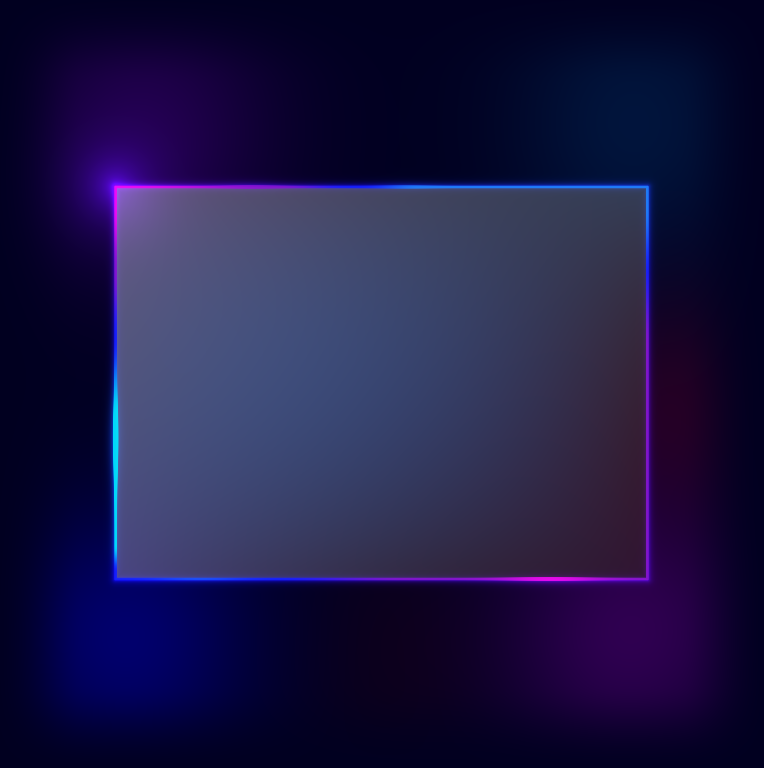
A WebGL 2 fragment shader for this background:

```glsl
#version 300 es
precision highp float;

#define PANEL_MIN vec2(0.1514, 0.2461)
#define PANEL_MAX vec2(0.8473, 0.7565)
#define RIM_WIDTH 0.0017
#define HALO_SIZE 0.0032
#define HALO_GAIN 0.55
#define FLARE_SIZE 0.034
#define NIGHT vec3(0.002, 0.0, 0.125)
#define MAGENTA vec3(0.95, 0.04, 0.95)
#define VIOLET vec3(0.52, 0.08, 0.82)
#define BLUE vec3(0.08, 0.12, 1.0)
#define AZURE vec3(0.12, 0.50, 1.0)
#define CYAN vec3(0.0, 0.90, 1.0)

uniform vec2 u_resolution;
out vec4 outColor;

float blob(vec2 p, vec2 center, vec2 radius) {
    vec2 q = (p - center) / radius;
    return exp(-dot(q, q));
}

// Smooth curve through three colours at t = 0, 0.5 and 1
vec3 curve(vec3 a, vec3 b, vec3 c, float t) {
    return a * (1.0 - t) * (1.0 - 2.0 * t) + b * 4.0 * t * (1.0 - t) + c * t * (2.0 * t - 1.0);
}

float boxDistance(vec2 p, vec2 halfSize) {
    vec2 q = abs(p) - halfSize;
    return length(max(q, 0.0)) + min(max(q.x, q.y), 0.0);
}

// Dark backdrop with soft coloured lights
vec3 backdrop(vec2 uv) {
    vec3 lights = vec3(0.125, 0.0, 0.17) * blob(uv, vec2(0.19, 0.83), vec2(0.17, 0.18));
    lights += vec3(0.0, 0.08, 0.11) * blob(uv, vec2(0.83, 0.84), vec2(0.16, 0.18));
    lights += vec3(0.0, 0.0, 0.30) * blob(uv, vec2(0.165, 0.17), vec2(0.16, 0.17));
    lights += vec3(0.18, 0.0, 0.19) * blob(uv, vec2(0.825, 0.175), vec2(0.17, 0.17));
    lights += vec3(0.13, 0.0, 0.01) * blob(uv, vec2(0.88, 0.47), vec2(0.10, 0.15));
    lights += vec3(0.04, 0.0, -0.02) * blob(uv, vec2(0.52, 0.15), vec2(0.12, 0.18));
    vec2 margin = min(uv, 1.0 - uv);
    vec2 fade = smoothstep(-0.02, 0.11, margin);
    return NIGHT + lights * fade.x * fade.y;
}

// Frosted glass: curves across three rows, then between the rows
vec3 glass(vec2 t) {
    vec3 low = curve(vec3(0.29, 0.27, 0.51), vec3(0.20, 0.17, 0.27), vec3(0.19, 0.08, 0.20), t.x);
    vec3 middle = curve(vec3(0.32, 0.33, 0.49), vec3(0.22, 0.27, 0.44), vec3(0.21, 0.13, 0.20), t.x);
    vec3 high = curve(vec3(0.40, 0.34, 0.51), vec3(0.27, 0.27, 0.37), vec3(0.20, 0.24, 0.34), t.x);
    vec3 sheen = vec3(0.06, 0.02, 0.10) * blob(t, vec2(0.0, 1.0), vec2(0.10, 0.14));
    return curve(low, middle, high, t.y) + sheen;
}

// Neon colour of a horizontal side
vec3 horizontalRim(float x, bool isTop) {
    if (isTop) {
        vec3 c = mix(MAGENTA, VIOLET, smoothstep(0.15, 0.37, x));
        c = mix(c, BLUE, smoothstep(0.36, 0.46, x));
        return mix(c, AZURE, smoothstep(0.47, 0.55, x));
    }
    vec3 c = mix(BLUE, VIOLET, smoothstep(0.36, 0.54, x));
    c = mix(c, AZURE, 0.5 * blob(vec2(x, 0.0), vec2(0.26, 0.0), vec2(0.06)));
    return mix(c, MAGENTA, blob(vec2(x, 0.0), vec2(0.72, 0.0), vec2(0.07)));
}

// Neon colour of a vertical side
vec3 verticalRim(float y, bool isRight) {
    if (isRight) {
        vec3 c = mix(VIOLET, BLUE, smoothstep(0.55, 0.66, y));
        return mix(c, AZURE, smoothstep(0.64, 0.73, y));
    }
    vec3 c = mix(BLUE, CYAN, smoothstep(0.255, 0.29, y));
    c = mix(c, BLUE, smoothstep(0.46, 0.56, y));
    c = mix(c, VIOLET, smoothstep(0.56, 0.65, y));
    return mix(c, MAGENTA, smoothstep(0.65, 0.73, y));
}

// Places where the neon swells
float swelling(vec2 uv) {
    float s = 1.2 * blob(uv, vec2(PANEL_MIN.x, 0.43), vec2(0.02, 0.06));
    s += 0.45 * blob(uv, vec2(0.72, PANEL_MIN.y), vec2(0.06, 0.02));
    s += 0.35 * blob(uv, vec2(0.33, PANEL_MAX.y), vec2(0.04, 0.02));
    return s + 0.25 * blob(uv, vec2(0.53, PANEL_MAX.y), vec2(0.04, 0.02));
}

void main() {
    vec2 uv = gl_FragCoord.xy / u_resolution;
    float pixel = 1.0 / min(u_resolution.x, u_resolution.y);
    vec2 halfSize = 0.5 * (PANEL_MAX - PANEL_MIN);
    vec2 p = uv - 0.5 * (PANEL_MIN + PANEL_MAX);
    float d = boxDistance(p, halfSize);

    vec2 inPanel = (uv - PANEL_MIN) / (PANEL_MAX - PANEL_MIN);
    float cover = smoothstep(0.5 * pixel, -0.5 * pixel, d);
    vec3 color = mix(backdrop(uv), glass(inPanel), cover);

    // Corner flare, dimmer through the glass
    float flareDistance = length(uv - vec2(PANEL_MIN.x, PANEL_MAX.y));
    float flare = exp(-flareDistance / FLARE_SIZE);
    color += vec3(0.24, 0.03, 0.62) * flare * mix(1.0, 0.35, cover);

    // Neon rim and its halo
    vec2 sides = abs(p) - halfSize;
    vec3 neon = sides.x > sides.y ? verticalRim(uv.y, p.x > 0.0) : horizontalRim(uv.x, p.y > 0.0);
    float swell = swelling(uv);
    float width = RIM_WIDTH * (1.0 + swell);
    float halo = HALO_GAIN * exp(-max(abs(d) - width, 0.0) / (HALO_SIZE * (1.0 + 0.5 * swell)));
    color += mix(neon, vec3(0.1, 0.0, 1.0), 0.6) * halo * mix(1.0, 0.3, cover);
    float line = 1.0 - smoothstep(width - 0.5 * pixel, width + 0.5 * pixel, abs(d));
    color = mix(color, neon, line * 0.92);

    outColor = vec4(clamp(color, 0.0, 1.0), 1.0);
}
```
